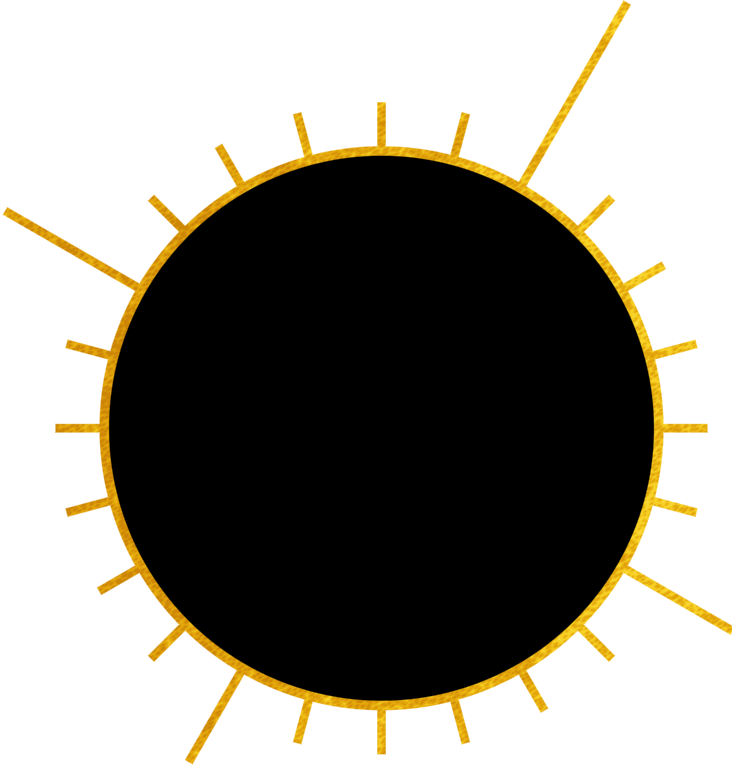
Reproduce this background procedurally as a Shadertoy shader.

```glsl
// Black disc with a thin gold foil rim and twenty-four straight gold rays on white.

const float TAU = 6.2831853;
const float RAY_COUNT = 24.0;
const float DISC_RADIUS = 0.3548;
const float RIM_RADIUS = 0.3672;
const float RAY_HALF_WIDTH = 0.0056;
const float SHORT_RAY_END = 0.4245;
const vec4 LONG_RAY_ENDS = vec4(0.640, 0.566, 0.502, 0.528);
const vec2 SUN_CENTER = vec2(0.0202, -0.0576);

const vec3 PAPER = vec3(1.0);
const vec3 DISC_BLACK = vec3(0.0);
const vec3 GOLD_DEEP = vec3(0.80, 0.52, 0.02);
const vec3 GOLD_MID = vec3(0.89, 0.65, 0.04);
const vec3 GOLD_BRIGHT = vec3(0.97, 0.82, 0.14);
const vec3 GOLD_GLINT = vec3(0.98, 0.88, 0.48);

vec2 hash2(vec2 p) {
    vec3 q = fract(p.xyx * vec3(0.1031, 0.1030, 0.0973));
    q += dot(q, q.yzx + 33.33);
    return fract((q.xx + q.yz) * q.zy);
}

mat2 rotation(float angle) {
    float c = cos(angle), s = sin(angle);
    return mat2(c, -s, s, c);
}

// Distance to the nearest scattered cell point
float cellular(vec2 p) {
    vec2 cell = floor(p), local = fract(p);
    float nearest = 2.0;
    for (int y = -1; y <= 1; y++) {
        for (int x = -1; x <= 1; x++) {
            vec2 offset = vec2(x, y);
            nearest = min(nearest, length(offset + hash2(cell + offset) - local));
        }
    }
    return nearest;
}

// Broad, slow shine from layered sines
float layeredSines(vec2 p) {
    float sum = 0.0, weight = 0.5;
    for (int i = 0; i < 4; i++) {
        sum += weight * sin(p.x + 1.7 * sin(p.y)) * cos(p.y - 0.6 * p.x);
        p = rotation(0.9) * p * 1.9 + 1.3;
        weight *= 0.55;
    }
    return sum;
}

float boxDistance(vec2 p, vec2 halfSize) {
    vec2 d = abs(p) - halfSize;
    return length(max(d, 0.0)) + min(max(d.x, d.y), 0.0);
}

// Evenly turned rays; every sixth one is long
float rayDistance(vec2 p) {
    float stepAngle = TAU / RAY_COUNT;
    float index = round(atan(p.y, p.x) / stepAngle);
    vec2 q = rotation(index * stepAngle) * p;
    int id = int(mod(index + RAY_COUNT, RAY_COUNT));
    float end = id % 6 == 4 ? LONG_RAY_ENDS[id / 6] : SHORT_RAY_END;
    float halfLength = 0.5 * (end - DISC_RADIUS);
    return boxDistance(q - vec2(DISC_RADIUS + halfLength, 0.0),
                       vec2(halfLength, RAY_HALF_WIDTH));
}

// Crinkled foil, brighter toward the right
vec3 goldFoil(vec2 p) {
    vec2 grainSpace = rotation(0.55) * p * vec2(110.0, 220.0);
    float grain = cellular(grainSpace) - 0.5;
    float shine = layeredSines(p * 38.0);
    float tone = 0.46 + 0.45 * p.x + 0.65 * grain + 0.28 * shine;
    vec3 gold = mix(GOLD_DEEP, GOLD_MID, smoothstep(0.0, 0.42, tone));
    gold = mix(gold, GOLD_BRIGHT, smoothstep(0.38, 0.82, tone));
    return mix(gold, GOLD_GLINT, smoothstep(0.85, 1.15, tone));
}

float coverage(float dist, float pixel) {
    return clamp(0.5 - dist / pixel, 0.0, 1.0);
}

void mainImage(out vec4 fragColor, in vec2 fragCoord) {
    float pixel = 1.0 / iResolution.y;
    vec2 p = (fragCoord - 0.5 * iResolution.xy) * pixel - SUN_CENTER;
    float radius = length(p);

    // Paper, then gold rim and rays, then the disc
    float goldShape = min(radius - RIM_RADIUS, rayDistance(p));
    vec3 color = mix(PAPER, goldFoil(p), coverage(goldShape, 1.3 * pixel));
    color = mix(color, DISC_BLACK, coverage(radius - DISC_RADIUS, 1.3 * pixel));
    fragColor = vec4(color, 1.0);
}
```
